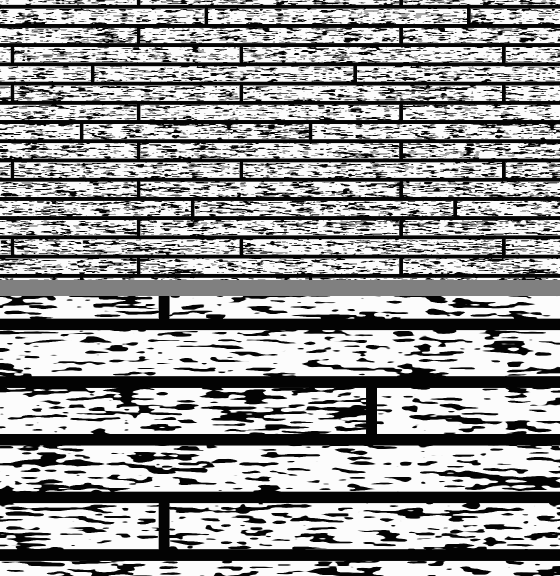
Top: the whole. Bottom: its middle third, enlarged.
This texture is drawn by a Shadertoy shader. Its source:

```glsl
const float PITCH = 0.06865;      // height of one course of planks
const float FIRST_SEAM = 0.0239;  // topmost seam, measured from the top edge
const float PERIOD = 1.755;       // one long plus one short plank
const float LONG_PLANK = 0.9375;
const float SEAM_WIDTH = 0.0138;
const float JOINT_WIDTH = 0.0130;
const vec3 PAPER = vec3(0.99);
const vec3 INK = vec3(0.01);
const int SAMPLES = 3;

// Left end of a long plank in each course, top to bottom
const float STARTS[16] = float[16](
    0.495, 0.737, 0.495, 0.862, 0.331, 0.862, 0.495, 1.109,
    0.495, 0.862, 0.495, 0.688, 0.495, 0.862, 0.495, 1.109);

float hash(vec2 p) {
    return fract(sin(dot(p, vec2(127.1, 311.7))) * 43758.5453);
}

float valueNoise(vec2 p) {
    vec2 cell = floor(p);
    vec2 f = fract(p);
    f = f * f * (3.0 - 2.0 * f);
    float low = mix(hash(cell), hash(cell + vec2(1.0, 0.0)), f.x);
    float high = mix(hash(cell + vec2(0.0, 1.0)), hash(cell + vec2(1.0, 1.0)), f.x);
    return mix(low, high, f.y);
}

// Short ragged dashes along the plank, denser in some patches
float grain(vec2 p, float seed) {
    vec2 q = p + vec2(seed * 3.0, 0.0);
    float dashes = valueNoise(q * vec2(38.0, 300.0));
    float ragged = valueNoise(q * vec2(95.0, 384.0) + 17.0);
    float patches = valueNoise(q * vec2(7.0, 45.0) + 41.0);
    float strength = 0.6 * dashes + 0.4 * ragged + 0.12 * (patches - 0.5);
    return smoothstep(0.59, 0.62, strength);
}

// Average the fine grain over the area of a pixel
float filteredGrain(vec2 p, float seed, float pixel) {
    float sum = 0.0;
    for (int j = 0; j < SAMPLES; j++) {
        for (int i = 0; i < SAMPLES; i++) {
            vec2 offset = (vec2(i, j) + 0.5) / float(SAMPLES) - 0.5;
            sum += grain(p + offset * pixel, seed);
        }
    }
    return sum / float(SAMPLES * SAMPLES);
}

float stroke(float dist, float width, float pixel) {
    return 1.0 - smoothstep(-0.5 * pixel, 0.5 * pixel, dist - 0.5 * width);
}

float jointDistance(float x, float start) {
    float u = mod(x - start, PERIOD);
    return min(min(u, PERIOD - u), abs(u - LONG_PLANK));
}

void mainImage(out vec4 fragColor, in vec2 fragCoord) {
    float pixel = 1.0 / iResolution.y;
    vec2 p = fragCoord * pixel;

    // Course of planks, counted from the top
    float course = (1.0 - p.y - FIRST_SEAM) / PITCH + 1.0;
    int row = clamp(int(floor(course)), 0, 15);
    float start = STARTS[row];

    // Seams between courses and joints between plank ends
    float seamDist = abs(fract(course + 0.5) - 0.5) * PITCH;
    float seam = stroke(seamDist, SEAM_WIDTH, pixel);
    float joint = stroke(jointDistance(p.x, start), JOINT_WIDTH, pixel);

    // Every plank carries its own grain
    float along = (p.x - start) / PERIOD;
    float isLong = step(fract(along), LONG_PLANK / PERIOD);
    float seed = hash(vec2(float(row), 2.0 * floor(along) + isLong));
    float wood = filteredGrain(p, seed, pixel);

    float ink = max(max(seam, joint), wood);
    fragColor = vec4(mix(PAPER, INK, ink), 1.0);
}
```
